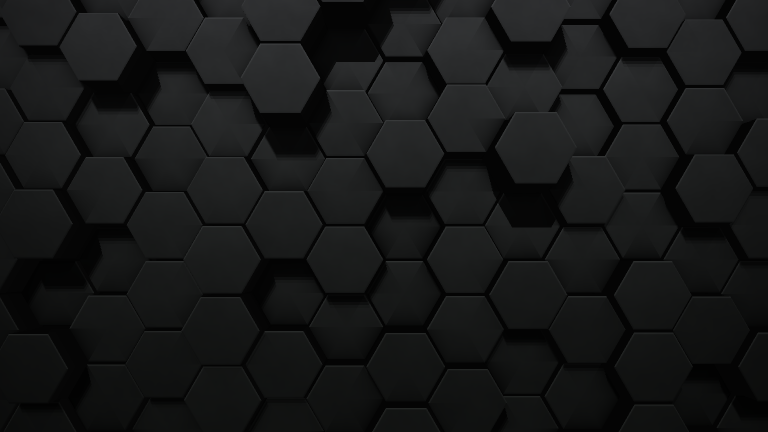
Give the GLSL for this pattern, as a WebGL 1 fragment shader.

```glsl
precision highp float;
uniform vec2 u_resolution;

// Centre of the flat-topped hexagon holding p; rows are one unit apart
vec2 hexCentre(vec2 p) {
  vec2 s = vec2(1.7320508, 1.0);
  vec2 a = floor(p / s + 0.5) * s;
  vec2 b = (floor(p / s) + 0.5) * s;
  return dot(p - a, p - a) < dot(p - b, p - b) ? a : b;
}

// Outward normal of the nearest edge in xy, distance inside it in z
vec3 hexEdge(vec2 q) {
  vec2 side = vec2(q.x < 0.0 ? -1.0 : 1.0, q.y < 0.0 ? -1.0 : 1.0);
  vec2 slanted = side * vec2(0.8660254, 0.5);
  vec2 n = abs(q.y) > dot(q, slanted) ? vec2(0.0, side.y) : slanted;
  return vec3(n, 0.5 - dot(q, n));
}

float hash(vec2 p) {
  return fract(sin(dot(p, vec2(41.7, 89.3))) * 4375.85);
}

// Prism height: mostly small offsets, a few stand tall
float prismHeight(vec2 centre) {
  vec2 id = floor(centre * vec2(1.1547005, 2.0) + 0.5);
  float tall = smoothstep(0.86, 1.0, hash(id + 17.0));
  return mix(-0.045, 0.035, hash(id)) + 0.04 * tall;
}

// Faint cloudy wear from layered sines
float wear(vec2 p) {
  float sum = 0.0;
  float amp = 0.5;
  for (int i = 0; i < 4; i++) {
    p = mat2(0.8, 0.6, -0.6, 0.8) * p * 1.9 + 1.3;
    sum += amp * sin(p.x + 1.5 * sin(p.y));
    amp *= 0.6;
  }
  return sum;
}

// Soft shadow cast by taller prisms toward the light at the top
float shadow(vec2 p, float z) {
  float dark = 0.0;
  for (int i = 1; i <= 12; i++) {
    float t = float(i) * 0.045;
    float above = prismHeight(hexCentre(p + vec2(-0.25, 0.97) * t)) - z - 0.13 * t;
    dark = max(dark, smoothstep(0.0, 0.02, above));
  }
  return dark;
}

vec3 shadeTop(vec2 p, vec2 centre, float z, vec2 uv) {
  vec3 edge = hexEdge(p - centre);
  float light = mix(0.07, 0.185, smoothstep(-0.05, 1.1, uv.y));
  light *= 1.0 - 0.35 * pow(abs(uv.x * 2.0 - 1.0), 3.0);
  light *= 1.0 + 0.04 * wear(p * 3.0) + 0.1 * (hash(centre) - 0.5);
  light *= 1.0 + 0.15 * (p.y - centre.y);

  // Contact darkening beside a taller neighbour
  float step_up = prismHeight(hexCentre(p + edge.xy * (edge.z + 0.1))) - z;
  light *= 1.0 - 0.65 * smoothstep(0.0, 0.05, step_up) * exp(-edge.z * 7.0);
  light *= 1.0 - 0.8 * shadow(p, z);

  // Thin bevel, brightest where it faces the light
  float bevel = 1.0 - smoothstep(0.025, 0.05, edge.z);
  float facing = smoothstep(-0.6, 1.0, edge.y - 0.15 * edge.x);
  light += bevel * (0.09 * facing - 0.02) * smoothstep(0.06, -0.02, step_up);
  return light * mix(vec3(0.95, 1.02, 0.98), vec3(0.98, 1.0, 1.03), uv.y);
}

vec3 render(vec2 frag) {
  vec2 uv = frag / u_resolution;
  vec2 p = (frag - 0.5 * u_resolution) / u_resolution.y * 6.23 - vec2(0.303, -0.13);
  vec2 eye = vec2(-0.3, -0.5);
  vec2 ray = p - eye;

  // Walk the view ray down through the prisms
  for (int i = 0; i < 32; i++) {
    float z = 0.08 - float(i) * 0.0045;
    vec2 q = eye + ray * (1.0 - z);
    vec2 centre = hexCentre(q);
    float h = prismHeight(centre);
    if (h > z && hexEdge(q - centre).z > 0.02) {
      vec2 top = eye + ray * (1.0 - h);
      vec3 edge = hexEdge(top - centre);
      if (edge.z > 0.02) return shadeTop(top, centre, h, uv);
      return vec3(0.016 + 0.012 * max(edge.x, 0.0) * exp((z - h) * 25.0));
    }
  }
  return vec3(0.012);
}

void main() {
  // Four samples smooth every silhouette
  vec3 color = vec3(0.0);
  for (int i = 0; i < 4; i++) {
    float k = float(i);
    vec2 jitter = vec2(mod(k, 2.0), floor(k / 2.0)) * 0.5 - 0.25;
    color += render(gl_FragCoord.xy + jitter);
  }
  gl_FragColor = vec4(color * 0.25, 1.0);
}
```
